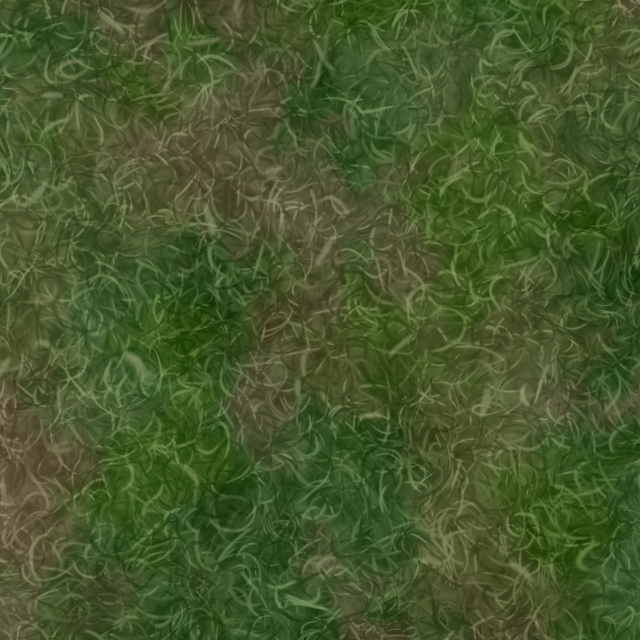
A WebGL 2 fragment shader for this texture:

```glsl
#version 300 es
precision highp float;
uniform vec2 u_resolution;
out vec4 fragColor;

vec3 hash3(vec2 p) {
    vec3 q = fract(p.xyx * vec3(0.1031, 0.1030, 0.0973));
    q += dot(q, q.yxz + 33.33);
    return fract((q.xxy + q.yzz) * q.zyx);
}

float noise(vec2 p) {
    vec2 i = floor(p), f = fract(p);
    f = f * f * (3.0 - 2.0 * f);
    float low = mix(hash3(i).x, hash3(i + vec2(1, 0)).x, f.x);
    float high = mix(hash3(i + vec2(0, 1)).x, hash3(i + vec2(1, 1)).x, f.x);
    return mix(low, high, f.y);
}

float fbm(vec2 p) {
    float sum = 0.0, weight = 0.533;
    for (int i = 0; i < 4; i++) {
        sum += weight * noise(p);
        p = mat2(1.6, 1.2, -1.2, 1.6) * p + 7.3;
        weight *= 0.5;
    }
    return sum;
}

// Coverage of a tapered, bent blade centred on the origin
float blade(vec2 p, float angle, float bend, float halfLength, float width) {
    float c = cos(angle), s = sin(angle);
    p = vec2(c * p.x + s * p.y, c * p.y - s * p.x);
    p.y += bend * (p.x * p.x - 0.15);
    float along = abs(p.x) / halfLength;
    float slope = length(vec2(1.0, 2.0 * bend * p.x));
    float side = abs(p.y) / slope - width * (1.0 - 0.6 * along);
    return smoothstep(0.065, -0.035, side) * smoothstep(1.0, 0.6, along);
}

// Blend one layer of scattered blades over the current tone
float bladeLayer(float tone, vec2 uv, float scale, float seed) {
    vec2 p = uv * scale + seed * vec2(17.3, 9.7);
    vec2 cell = floor(p);
    for (int y = -1; y <= 1; y++) {
        for (int x = -1; x <= 1; x++) {
            vec2 id = cell + vec2(x, y);
            vec3 place = hash3(id + seed * 31.0);
            vec3 form = hash3(id + seed * 57.0 + 211.0);
            float flow = 3.2 * (noise(id * 0.22 + seed * 0.3) - 0.5);
            float angle = 1.75 + flow + 2.6 * (place.z - 0.5);
            float mask = blade(p - id - place.xy, angle, 2.2 * (form.x - 0.5),
                               0.5 + 0.45 * form.y, 0.025 + 0.035 * form.x);
            float bladeTone = -0.13 + 0.36 * form.z * form.z;
            tone = mix(tone, bladeTone, 0.68 * mask);
        }
    }
    return tone;
}

// Rare pale dead leaves
float deadLeaves(vec2 uv) {
    vec2 p = uv * 13.0 + 40.0;
    vec2 cell = floor(p);
    float cover = 0.0;
    for (int y = -1; y <= 1; y++) {
        for (int x = -1; x <= 1; x++) {
            vec2 id = cell + vec2(x, y);
            vec3 place = hash3(id + 83.0);
            vec3 form = hash3(id + 149.0);
            float mask = blade(p - id - place.xy, 6.28 * place.z, form.x - 0.5,
                               0.2 + 0.3 * form.y, 0.03 + 0.05 * form.x);
            cover = max(cover, mask * step(0.92, form.z));
        }
    }
    return cover;
}

// Broad patches of lush, dry and bare ground
vec3 groundColor(vec2 uv) {
    float dry = smoothstep(0.34, 0.66, fbm(uv * 4.0 + 3.0));
    vec3 color = mix(vec3(0.235, 0.355, 0.17), vec3(0.36, 0.39, 0.225), dry);
    float lush = smoothstep(0.56, 0.75, fbm(uv * 4.5 + 21.0));
    color = mix(color, vec3(0.25, 0.38, 0.11), 0.7 * lush);
    float bare = smoothstep(0.55, 0.73, fbm(uv * 5.0 + 12.0));
    color = mix(color, vec3(0.38, 0.35, 0.25), 0.75 * bare);
    float edge = length((uv - vec2(0.0, 0.24)) * vec2(1.0, 0.9));
    float soil = smoothstep(0.19, 0.08, edge + 0.12 * (fbm(uv * 14.0) - 0.5));
    color = mix(color, vec3(0.41, 0.35, 0.26), 0.85 * soil);
    return color + 0.16 * (fbm(uv * 6.0 + 50.0) - 0.5);
}

void main() {
    vec2 uv = gl_FragCoord.xy / u_resolution.y;
    vec2 warp = vec2(noise(uv * 18.0), noise(uv * 18.0 + 33.0)) - 0.5;
    vec2 bent = uv + 0.022 * warp;

    float tone = -0.05 + 0.22 * (fbm(bent * 45.0) - 0.5);
    for (int i = 0; i < 9; i++) {
        float seed = float(i) + 1.0;
        tone = bladeLayer(tone, bent, 34.0 - 1.3 * seed, seed);
    }
    tone += 0.07 * (fbm(bent * 85.0 + 5.0) - 0.5);

    vec3 color = groundColor(uv) + tone * vec3(1.0, 1.0, 0.9);
    color = mix(color, vec3(0.56, 0.59, 0.43), 0.6 * deadLeaves(bent));
    fragColor = vec4(clamp(color, 0.0, 1.0), 1.0);
}
```
